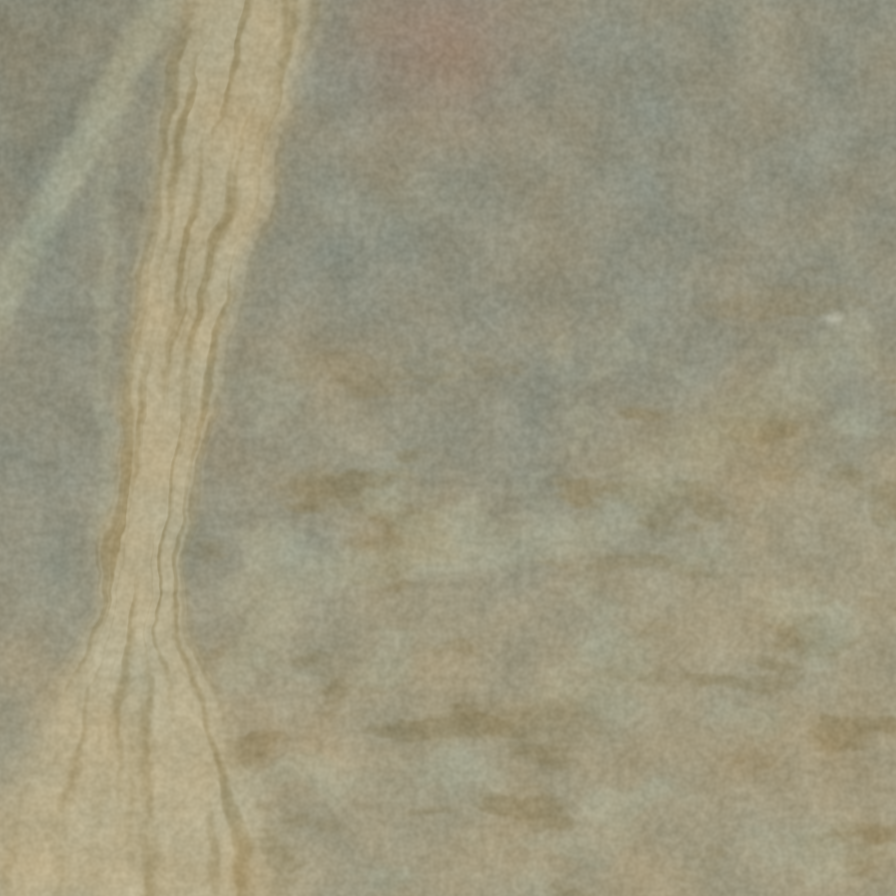
Reproduce this texture procedurally as a WebGL 2 fragment shader.

```glsl
#version 300 es
precision highp float;

uniform vec2 u_resolution;
out vec4 fragColor;

// Palette
const vec3 STONE_GREY = vec3(0.565, 0.560, 0.490);
const vec3 STONE_TAN = vec3(0.632, 0.602, 0.500);
const vec3 OCHRE = vec3(0.545, 0.500, 0.370);
const vec3 PALE_GREEN = vec3(0.650, 0.650, 0.555);
const vec3 ROOT_CREAM = vec3(0.725, 0.682, 0.555);
const vec3 ROOT_SHADE = vec3(0.610, 0.555, 0.405);
const vec3 ROSE = vec3(0.600, 0.500, 0.430);

// Sizes and strengths, in units of the canvas
const float GRAIN_FREQ = 105.0;
const float GRAIN_GAIN = 0.050;
const float MOTTLE_GAIN = 0.045;
const float WARP_SIZE = 0.014;
const float STREAK_FREQ = 4.2;

vec2 gradientAt(ivec2 cell) {
    uvec2 q = uvec2(cell + 4096);
    uint h = q.x * 1597334677u ^ q.y * 3812015801u;
    h = (h ^ (h >> 15)) * 2246822519u;
    h ^= h >> 13;
    float angle = float(h & 65535u) * (6.28318 / 65536.0);
    return vec2(cos(angle), sin(angle));
}

float gradientNoise(vec2 p) {
    ivec2 i = ivec2(floor(p));
    vec2 f = fract(p);
    vec2 w = f * f * f * (f * (f * 6.0 - 15.0) + 10.0);
    float a = dot(gradientAt(i), f);
    float b = dot(gradientAt(i + ivec2(1, 0)), f - vec2(1, 0));
    float c = dot(gradientAt(i + ivec2(0, 1)), f - vec2(0, 1));
    float d = dot(gradientAt(i + ivec2(1, 1)), f - vec2(1, 1));
    return mix(mix(a, b, w.x), mix(c, d, w.x), w.y);
}

float fbm(vec2 p) {
    float sum = 0.0, gain = 1.0;
    for (int i = 0; i < 4; i++) {
        sum += gain * gradientNoise(p);
        p = mat2(1.6, 1.2, -1.2, 1.6) * p + 7.3;
        gain *= 0.5;
    }
    return sum;
}

float segmentDistance(vec2 p, vec2 a, vec2 b) {
    vec2 ab = b - a;
    float t = clamp(dot(p - a, ab) / dot(ab, ab), 0.0, 1.0);
    return length(p - a - t * ab);
}

float strand(vec2 p, vec2 a, vec2 b, float halfWidth) {
    return 1.0 - smoothstep(halfWidth * 0.4, halfWidth * 1.5, segmentDistance(p, a, b));
}

float blob(vec2 p, vec2 center, vec2 radius) {
    vec2 q = (p - center) / radius;
    return exp(-dot(q, q));
}

// Stone: cool grey above, warm tan below, with ochre and pale patches
vec3 stone(vec2 p, vec2 warped) {
    float warmth = 0.50 - p.y + 0.28 * (p.x - 0.5) + 0.22 * fbm(p * 4.0);
    vec3 color = mix(STONE_GREY, STONE_TAN, smoothstep(-0.18, 0.30, warmth));
    color -= 0.035 * blob(p, vec2(0.02, 0.95), vec2(0.20, 0.25));
    color = mix(color, ROSE, 0.65 * blob(warped, vec2(0.49, 0.96), vec2(0.10, 0.085)));

    float lower = smoothstep(0.60, 0.40, p.y - 0.18 * p.x) * smoothstep(0.15, 0.30, p.x);
    float dark = smoothstep(0.12, 0.50, fbm(warped * vec2(6.5, 15.0) + 3.7));
    float pale = smoothstep(0.08, 0.50, fbm(warped * vec2(8.0, 11.0) + 21.0));
    color = mix(color, OCHRE, 0.60 * dark * lower);
    color = mix(color, PALE_GREEN, 0.60 * pale * mix(0.25, 1.0, lower));
    color = mix(color, OCHRE, 0.55 * blob(warped, vec2(0.60, 0.20), vec2(0.07, 0.024)));
    color = mix(color, OCHRE, 0.45 * blob(warped, vec2(0.84, 0.52), vec2(0.07, 0.035)));
    return color;
}

// Root: a streaked trunk that narrows, then fans out at the foot
vec3 addRoot(vec3 color, vec2 p, vec2 warped) {
    float foot = smoothstep(0.36, 0.0, p.y);
    float center = 0.155 + 0.125 * pow(max(p.y - 0.30, 0.0) / 0.70, 1.3) - 0.015 * foot;
    float halfWidth = 0.048 + 0.030 * smoothstep(0.40, 1.0, p.y) + 0.125 * foot;
    float across = (warped.x - center) / halfWidth;
    float body = 1.0 - smoothstep(0.65, 1.30, abs(across));
    float streak = gradientNoise(vec2(across * STREAK_FREQ, p.y * 3.5))
                 + 0.6 * gradientNoise(vec2(across * STREAK_FREQ * 2.1, p.y * 6.0 + 9.0));
    float shade = smoothstep(-0.05, 0.55, streak + 0.22 * smoothstep(0.3, 1.0, abs(across)));
    vec3 rootColor = mix(ROOT_CREAM, ROOT_SHADE, 0.85 * shade) - 0.02 * smoothstep(0.4, 1.0, p.y);
    return mix(color, rootColor, 0.90 * body);
}

// Thin side strands and the faint branch that runs to the right
vec3 addStrands(vec3 color, vec2 p) {
    float side = strand(p, vec2(0.20, 1.03), vec2(-0.02, 0.63), 0.022);
    side = max(side, 0.55 * strand(p, vec2(0.12, 0.83), vec2(0.115, 0.40), 0.010));
    float branch = strand(p, vec2(0.26, 0.25), vec2(0.34, 0.36), 0.020);
    branch = max(branch, strand(p, vec2(0.34, 0.36), vec2(0.66, 0.40), 0.022));
    branch = max(branch, 0.7 * strand(p, vec2(0.66, 0.40), vec2(0.95, 0.62), 0.028));
    color = mix(color, PALE_GREEN, 0.75 * side);
    return mix(color, PALE_GREEN + 0.01, 0.55 * branch);
}

void main() {
    vec2 p = gl_FragCoord.xy / u_resolution;
    vec2 warped = p + WARP_SIZE * vec2(fbm(p * 11.0), fbm(p * 11.0 + 40.0));

    vec3 color = addStrands(stone(p, warped), warped);
    color = addRoot(color, p, warped);

    // Soft mottling, fine grain and a slight drift of hue
    float grain = gradientNoise(p * GRAIN_FREQ) + 0.6 * gradientNoise(p * GRAIN_FREQ * 1.9 + 5.0);
    color += MOTTLE_GAIN * fbm(p * 17.0 + 60.0) + GRAIN_GAIN * grain;
    color += vec3(0.030, 0.0, -0.025) * fbm(p * 9.0 + 80.0);
    color += 0.13 * blob(p, vec2(0.93, 0.645), vec2(0.009, 0.007));

    fragColor = vec4(clamp(color, 0.0, 1.0), 1.0);
}
```
